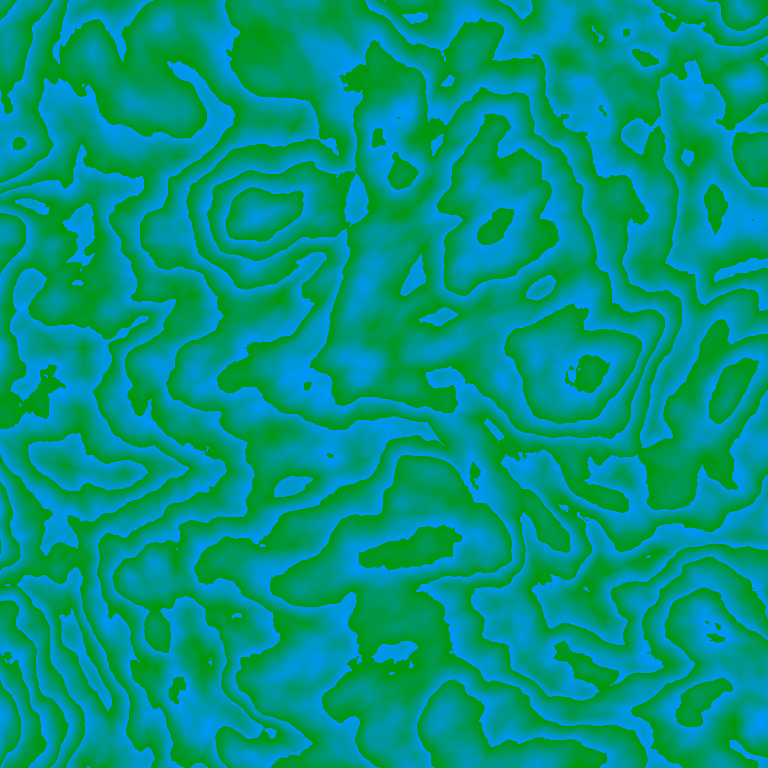
A Shadertoy shader for this texture:

```glsl
// Contour bands of a rugged height field, drawn as a green to blue sawtooth.
// Folded and plain gradient noise are summed over a broad relief; the
// fractional part of the height sets the blue channel.

const float GREEN_LEVEL  = 0.592;  // constant green channel
const float BLUE_LOW     = 0.02;   // blue at the foot of a band
const float BLUE_HIGH    = 1.0;    // blue at the top of a band
const float BROAD_SCALE  = 2.0;    // cells of the broad relief per canvas
const float BROAD_HEIGHT = 7.0;    // height of the broad relief, in bands
const float FOLD_SCALE   = 4.2;    // cells of the first detail octave
const float FOLD_HEIGHT  = 4.6;    // height of the first detail octave
const float GAIN         = 0.41;   // height ratio between octaves
const int   OCTAVES      = 7;
const int   FOLDED       = 2;      // leading octaves folded into creases
const float WARP_SCALE   = 2.6;
const float WARP_AMOUNT  = 0.09;
const float EDGE_PIXELS  = 0.6;    // softness of the falling edge
const vec2  SEED         = vec2(13.7, 41.3);
const float TAU          = 6.28319;

float hash(vec2 cell) {
    vec3 q = fract(cell.xyx * 0.1031);
    q += dot(q, q.yzx + 33.33);
    return fract((q.x + q.y) * q.z);
}

vec2 gradientAt(vec2 cell) {
    float angle = TAU * hash(cell);
    return vec2(cos(angle), sin(angle));
}

float gradientNoise(vec2 p) {
    vec2 cell = floor(p);
    vec2 f = p - cell;
    vec2 fade = f * f * f * (f * (f * 6.0 - 15.0) + 10.0);
    vec2 e = vec2(0.0, 1.0);
    float a = dot(gradientAt(cell), f);
    float b = dot(gradientAt(cell + e.yx), f - e.yx);
    float c = dot(gradientAt(cell + e.xy), f - e.xy);
    float d = dot(gradientAt(cell + e.yy), f - e.yy);
    return mix(mix(a, b, fade.x), mix(c, d, fade.x), fade.y);
}

// Height measured in bands
float relief(vec2 p) {
    vec2 w = p * WARP_SCALE + SEED;
    p += WARP_AMOUNT * vec2(gradientNoise(w), gradientNoise(w + 57.1));

    float height = BROAD_HEIGHT * gradientNoise(p * BROAD_SCALE + SEED.yx);
    float amplitude = FOLD_HEIGHT;
    mat2 turnAndDouble = 2.0 * mat2(0.8, 0.6, -0.6, 0.8);
    vec2 q = p * FOLD_SCALE + SEED;
    for (int i = 0; i < OCTAVES; i++) {
        float n = gradientNoise(q);
        height += amplitude * (i < FOLDED ? abs(n) : n);
        amplitude *= GAIN;
        q = turnAndDouble * q + 19.3;
    }
    return height;
}

void mainImage(out vec4 fragColor, in vec2 fragCoord) {
    vec2 uv = fragCoord / iResolution.y;
    float height = relief(uv);

    // Sawtooth with its falling edge smoothed over part of a pixel
    float band = fract(height);
    float edge = clamp(EDGE_PIXELS * fwidth(height), 0.0001, 0.5);
    band *= 1.0 - smoothstep(1.0 - edge, 1.0, band);

    fragColor = vec4(0.0, GREEN_LEVEL, mix(BLUE_LOW, BLUE_HIGH, band), 1.0);
}
```
